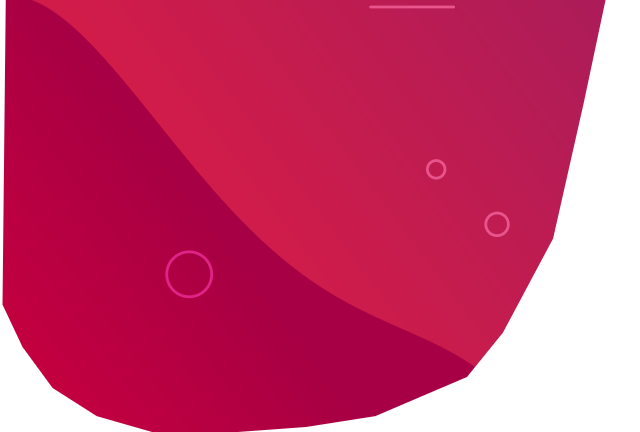
Reproduce this background procedurally as a WebGL 2 fragment shader.

```glsl
#version 300 es
precision highp float;
// Crimson faceted panel on white, split by a dark wave, with thin rings and a bar.

uniform vec2 u_resolution;
out vec4 fragColor;

// Lengths are in canvas heights.
const vec3 PAPER = vec3(1.0);
const vec3 LIGHT_START = vec3(0.82, 0.11, 0.288);
const vec3 LIGHT_END = vec3(0.68, 0.11, 0.345);
const vec3 DARK_START = vec3(0.76, 0.0, 0.25);
const vec3 DARK_END = vec3(0.655, 0.0, 0.265);
const vec3 MAGENTA = vec3(0.88, 0.14, 0.53);
const vec3 PINK = vec3(0.91, 0.33, 0.55);

const vec2 GRADIENT_DIR = vec2(0.8, 0.6);
const vec2 LIGHT_RANGE = vec2(0.72, 1.67);
const vec2 DARK_RANGE = vec2(0.18, 0.68);

const float STROKE = 0.0032;
const vec2 BAR_START = vec2(0.858, 0.9838);
const vec2 BAR_END = vec2(1.05, 0.9838);

// Rings: centre, radius
const int RING_COUNT = 3;
const vec3 RINGS[RING_COUNT] = vec3[](
    vec3(0.438, 0.365, 0.052),
    vec3(1.0097, 0.608, 0.0203),
    vec3(1.1506, 0.4807, 0.0261));

// Convex panel corners, counterclockwise
const int CORNER_COUNT = 14;
const vec2 CORNERS[CORNER_COUNT] = vec2[](
    vec2(0.0137, 1.035), vec2(0.0058, 0.295), vec2(0.052, 0.197),
    vec2(0.1216, 0.102), vec2(0.224, 0.0367), vec2(0.359, -0.002),
    vec2(0.55, 0.0), vec2(0.7085, 0.0116), vec2(0.8687, 0.0367),
    vec2(1.081, 0.1274), vec2(1.164, 0.2297), vec2(1.2876, 0.4614),
    vec2(1.351, 0.7606), vec2(1.413, 1.035));

// Largest signed distance to the edge lines
float panelDistance(vec2 p) {
    float d = -10.0;
    for (int i = 0; i < CORNER_COUNT; i++) {
        vec2 a = CORNERS[i];
        vec2 edge = CORNERS[(i + 1) % CORNER_COUNT] - a;
        d = max(d, dot(p - a, normalize(vec2(edge.y, -edge.x))));
    }
    return d;
}

// Height of the wave: a quartic in nested form
float waveHeight(float x) {
    float bend = -2.239 + 2.238 * (x - 0.7452);
    float curve = 0.8247 + bend * (x - 0.4942);
    float slope = 0.8692 + curve * (x - 0.2799);
    return 1.0 - slope * (x - 0.0734);
}

float segmentDistance(vec2 p, vec2 a, vec2 b) {
    vec2 ab = b - a;
    float t = clamp(dot(p - a, ab) / dot(ab, ab), 0.0, 1.0);
    return length(p - a - t * ab);
}

// Antialiased coverage of a signed distance
float coverage(float d, float pixel) {
    return clamp(0.5 - d / pixel, 0.0, 1.0);
}

vec3 ramp(vec3 a, vec3 b, vec2 range, float s) {
    return mix(a, b, clamp((s - range.x) / (range.y - range.x), 0.0, 1.0));
}

void main() {
    vec2 p = gl_FragCoord.xy / u_resolution.y;
    float pixel = 1.0 / u_resolution.y;

    // Two diagonal gradients divided by the wave
    float along = dot(p, GRADIENT_DIR);
    vec3 light = ramp(LIGHT_START, LIGHT_END, LIGHT_RANGE, along);
    vec3 dark = ramp(DARK_START, DARK_END, DARK_RANGE, along);
    float wave = p.y - waveHeight(p.x);
    vec3 color = mix(light, dark, coverage(wave, pixel * 1.4));

    // Rings: the first is magenta, the others pink
    for (int i = 0; i < RING_COUNT; i++) {
        float d = abs(length(p - RINGS[i].xy) - RINGS[i].z) - STROKE;
        color = mix(color, i == 0 ? MAGENTA : PINK, coverage(d, pixel));
    }

    // Rounded bar
    float bar = segmentDistance(p, BAR_START, BAR_END) - STROKE;
    color = mix(color, PINK, coverage(bar, pixel));

    // Panel over paper
    color = mix(PAPER, color, coverage(panelDistance(p), pixel));
    fragColor = vec4(color, 1.0);
}
```
